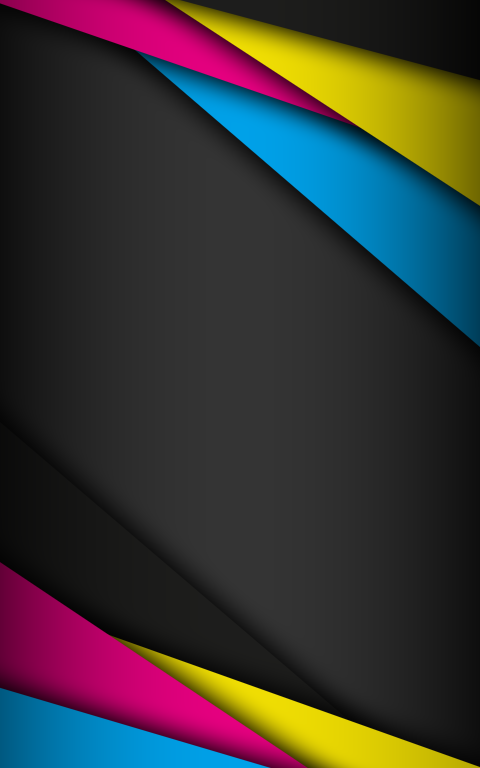
Reproduce this background procedurally as a WebGL 1 fragment shader.

```glsl
precision highp float;
// Overlapping sheets of coloured card around a dark metallic panel.
// Each sheet is a half-plane under or over a slanted line, lit by a soft
// horizontal sheen, and drops a shadow on the sheets painted before it.
uniform vec2 u_resolution;

const float ASPECT = 1.6;            // canvas height in units of its width
const float SHADOW_WIDTH = 0.085;
const float SHADOW_DEPTH = 0.88;
const float ABOVE = 1.0;
const float BELOW = -1.0;

const vec3 CHARCOAL = vec3(0.205);
const vec3 SOOT     = vec3(0.115, 0.115, 0.110);
const vec3 CYAN     = vec3(0.0, 0.63, 0.91);
const vec3 MAGENTA  = vec3(0.90, 0.0, 0.50);
const vec3 YELLOW   = vec3(0.94, 0.87, 0.01);

// Brightness across the width: full in the middle, edgeLight at the sides.
float sheen(float x, float edgeLight) {
  float d = 2.0 * x - 1.0;
  return mix(1.0, edgeLight, d * d);
}

// Paints a half-plane; line holds its height at x = 0 and its slope.
vec3 sheet(vec3 under, vec2 p, vec2 line, float side, vec3 paint, float edgeLight) {
  float dist = side * (p.y - line.x - line.y * p.x) / sqrt(1.0 + line.y * line.y);
  float pixel = 1.0 / u_resolution.x;
  float shadow = 1.0 - smoothstep(-0.3 * SHADOW_WIDTH, SHADOW_WIDTH, -dist);
  vec3 shaded = under * (1.0 - SHADOW_DEPTH * shadow * shadow);
  float cover = smoothstep(-0.7 * pixel, 0.7 * pixel, dist);
  return mix(shaded, paint * sheen(p.x, edgeLight), cover);
}

void main() {
  vec2 p = gl_FragCoord.xy / u_resolution * vec2(1.0, ASPECT);
  vec3 color = CHARCOAL * sheen(p.x, 0.27);

  // Upper sheets, from the lowest to the topmost.
  color = sheet(color, p, vec2(1.738, -0.861), ABOVE, CYAN, 0.38);
  color = sheet(color, p, vec2(1.593, -0.345), ABOVE, MAGENTA, 0.60);
  color = sheet(color, p, vec2(1.825, -0.654), ABOVE, YELLOW, 0.46);
  color = sheet(color, p, vec2(1.700, -0.267), ABOVE, SOOT, 0.20);

  // Lower sheets, from the lowest to the topmost.
  color = sheet(color, p, vec2(0.721, -0.855), BELOW, SOOT, 0.35);
  color = sheet(color, p, vec2(0.358, -0.356), BELOW, YELLOW, 0.75);
  color = sheet(color, p, vec2(0.429, -0.669), BELOW, MAGENTA, 0.43);
  color = sheet(color, p, vec2(0.167, -0.296), BELOW, CYAN, 0.55);

  gl_FragColor = vec4(color, 1.0);
}
```
